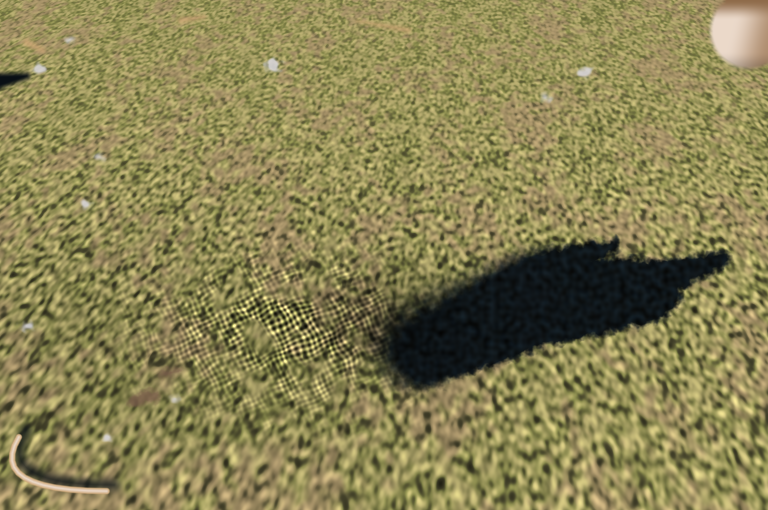
A Shadertoy shader for this texture:

```glsl
// Sunlit dry turf with a soft-tailed shadow, pale flecks, a curved twig and a round stone.

// Lengths are in canvas heights, origin at the lower left.
const vec3 GRASS_LIGHT = vec3(0.69, 0.65, 0.42);
const vec3 GRASS_GREEN = vec3(0.53, 0.54, 0.29);
const vec3 EARTH       = vec3(0.60, 0.51, 0.38);
const vec3 GRASS_DARK  = vec3(0.32, 0.31, 0.20);
const vec3 SHADE       = vec3(0.035, 0.06, 0.08);
const vec3 PALE        = vec3(0.92, 0.85, 0.79);
const vec3 STRAW       = vec3(0.80, 0.65, 0.46);
const float HORIZON    = 1.8;
const float BLADE_FREQ = 95.0;
const float WEAVE_CELL = 0.0078;
const vec2 WEAVE_CENTER = vec2(0.56, 0.35);

// Pale flecks: x, y, radius
const vec3 FLECKS[10] = vec3[10](
    vec3(0.535, 0.871, 0.016), vec3(1.147, 0.857, 0.014), vec3(1.069, 0.808, 0.009),
    vec3(0.075, 0.865, 0.013), vec3(0.171, 0.598, 0.010), vec3(0.053, 0.361, 0.011),
    vec3(0.212, 0.143, 0.008), vec3(0.196, 0.692, 0.008), vec3(0.343, 0.218, 0.009),
    vec3(0.137, 0.922, 0.008));

vec2 hash2(vec2 cell) {
    uvec2 k = uvec2(ivec2(cell)) * uvec2(1597u, 3812u) + 7919u;
    uint n = (k.x ^ (k.y << 7)) * 747796u;
    n = (n ^ (n >> 13)) * 277803u;
    n ^= n >> 15;
    return vec2(n & 1023u, (n >> 10) & 1023u) / 1023.0;
}

float gradientNoise(vec2 p) {
    vec2 i = floor(p), f = p - i;
    vec2 u = f * f * f * (f * (f * 6.0 - 15.0) + 10.0);
    vec4 d;
    for (int k = 0; k < 4; k++) {
        vec2 corner = vec2(k & 1, k >> 1);
        d[k] = dot(hash2(i + corner) * 2.0 - 1.0, f - corner);
    }
    return 1.6 * mix(mix(d.x, d.y, u.x), mix(d.z, d.w, u.x), u.y);
}

float fbm(vec2 p) {
    float sum = 0.0, amp = 0.6;
    for (int i = 0; i < 3; i++) {
        sum += amp * gradientNoise(p);
        p = mat2(1.6, 1.2, -1.2, 1.6) * p + 17.3;
        amp *= 0.55;
    }
    return sum;
}

// Capsule whose radius runs from ra to rb
float taper(vec2 p, vec2 a, vec2 b, float ra, float rb) {
    vec2 ab = b - a;
    float h = clamp(dot(p - a, ab) / dot(ab, ab), 0.0, 1.0);
    return length(p - a - h * ab) - mix(ra, rb, h);
}

float cover(float dist, float soft) {
    return 1.0 - smoothstep(-soft, soft, dist);
}

float shadowDist(vec2 p) {
    float d = taper(p, vec2(0.825, 0.318), vec2(1.04, 0.408), 0.080, 0.094);
    d = min(d, taper(p, vec2(1.04, 0.408), vec2(1.275, 0.430), 0.094, 0.062));
    d = min(d, taper(p, vec2(1.27, 0.445), vec2(1.416, 0.492), 0.043, 0.016));
    return min(d, taper(p, vec2(1.05, 0.465), vec2(1.200, 0.517), 0.046, 0.014));
}

float twigDist(vec2 p) {
    vec2 a = vec2(0.037, 0.143), b = vec2(-0.027, 0.037), c = vec2(0.209, 0.037);
    vec2 last = a;
    float d = 1.0;
    for (int i = 1; i <= 12; i++) {
        float t = float(i) / 12.0;
        vec2 next = mix(mix(a, b, t), mix(b, c, t), t);
        d = min(d, taper(p, last, next, 0.006, 0.006));
        last = next;
    }
    return d;
}

vec3 turf(vec2 p) {
    vec2 ground = vec2(p.x - 0.75, 1.3) / (HORIZON - p.y);
    float focus = 1.0 - smoothstep(0.4, 1.0, p.y);
    float patches = fbm(ground * 9.0);
    float tufts = fbm(ground * 32.0 + 40.0);
    float blades = gradientNoise(mat2(0.8, 0.5, -0.6, 0.9) * ground * BLADE_FREQ)
                 + gradientNoise(mat2(0.7, -0.8, 0.5, 0.6) * ground * BLADE_FREQ * 1.3);
    float tint = gradientNoise(ground * 60.0 + 90.0);
    vec3 col = mix(GRASS_GREEN, GRASS_LIGHT, smoothstep(-0.5, 0.5, tufts + 0.6 * blades));
    col = mix(col, EARTH, 0.75 * smoothstep(-0.15, 0.5, patches + 0.5 * tint));
    float dark = smoothstep(0.12, 0.75, -0.6 * blades - 0.8 * tufts);
    col = mix(col, GRASS_DARK, dark * mix(0.3, 0.95, focus));
    col *= 1.0 + blades * mix(0.08, 0.30, focus) + 0.12 * patches;
    float dim = length((p - vec2(0.35, 0.30)) / vec2(0.75, 0.28));
    return col * (1.0 - 0.14 * exp(-dim * dim));
}

void mainImage(out vec4 fragColor, in vec2 fragCoord) {
    vec2 p = fragCoord / iResolution.y;
    float px = 1.0 / iResolution.y;
    vec3 col = turf(p);

    // Fine woven speckle left of the shadow
    vec2 w = p + 0.006 * vec2(gradientNoise(p * 22.0), gradientNoise(p * 22.0 + 31.0));
    vec2 wave = sin(3.14159 * mat2(0.94, 0.34, -0.34, 0.94) * w / WEAVE_CELL);
    float reach = length((p - WEAVE_CENTER) / vec2(0.22, 0.12));
    float weave = exp(-reach * reach) * smoothstep(-0.35, 0.35, gradientNoise(p * 17.0) + 0.1);
    col *= 1.0 + 0.85 * weave * wave.x * wave.y;

    // Main shadow: crisp on the right, dissolving to the upper left
    float blur = mix(0.045, 0.006, smoothstep(-0.12, 0.12, dot(p - vec2(0.9, 0.40), vec2(0.8, -0.6))));
    float d = shadowDist(p) + 0.014 * fbm(p * 45.0);
    vec3 shade = SHADE * (1.0 + 0.9 * gradientNoise(p * 70.0)) + 0.035 * col;
    col = mix(col, shade, cover(d, blur + px));
    float haze = length((p - vec2(0.74, 0.37)) / vec2(0.13, 0.08));
    col *= 1.0 - 0.35 * exp(-haze * haze) * (1.0 + gradientNoise(p * 50.0));

    // Small shadow at the left edge, clods and straws
    col = mix(col, SHADE, cover(taper(p, vec2(-0.02, 0.838), vec2(0.052, 0.851), 0.018, 0.006), 0.008));
    float clods = min(taper(p, vec2(0.265, 0.216), vec2(0.300, 0.225), 0.012, 0.012),
                      taper(p, vec2(0.32, 0.267), vec2(0.35, 0.272), 0.008, 0.006));
    col = mix(col, vec3(0.47, 0.36, 0.29), 0.8 * cover(clods + 0.01 * fbm(p * 50.0), 0.008));
    float straws = min(taper(p, vec2(0.70, 0.959), vec2(0.80, 0.941), 0.002, 0.005),
                   min(taper(p, vec2(0.355, 0.960), vec2(0.40, 0.967), 0.006, 0.003),
                       taper(p, vec2(0.052, 0.917), vec2(0.083, 0.902), 0.007, 0.005)));
    col = mix(col, STRAW, 0.8 * cover(straws, 0.005 + px));

    // Pale flecks
    for (int i = 0; i < FLECKS.length(); i++) {
        vec2 q = p - FLECKS[i].xy;
        float fleck = length(q * vec2(0.85, 1.15)) - FLECKS[i].z * (0.75 + 0.8 * gradientNoise(p * 70.0));
        col = mix(col, vec3(0.84, 0.83, 0.84), 0.9 * cover(fleck, 0.005 + px));
    }

    // Curved twig and its shade
    float twigShade = twigDist(p - vec2(0.014, 0.012));
    col = mix(col, SHADE, 0.75 * cover(twigShade - 0.004, 0.012));
    float twig = twigDist(p);
    col = mix(col, mix(STRAW, PALE, cover(twig + 0.003, 0.004)), cover(twig, px));

    // Round stone with a brown top
    float stone = min(length(p - vec2(1.468, 0.940)) - 0.075,
                      taper(p, vec2(1.475, 0.97), vec2(1.485, 1.05), 0.060, 0.055));
    vec3 stoneCol = mix(PALE, vec3(0.68, 0.55, 0.43), smoothstep(1.43, 1.52, p.x + 0.25 * (0.93 - p.y)));
    stoneCol = mix(stoneCol, vec3(0.56, 0.42, 0.29), smoothstep(0.96, 1.0, p.y));
    stoneCol *= 1.0 - 0.2 * smoothstep(0.90, 0.86, p.y);
    col = mix(col, stoneCol, cover(stone, 0.005 + px));

    fragColor = vec4(clamp(col, 0.0, 1.0), 1.0);
}
```
